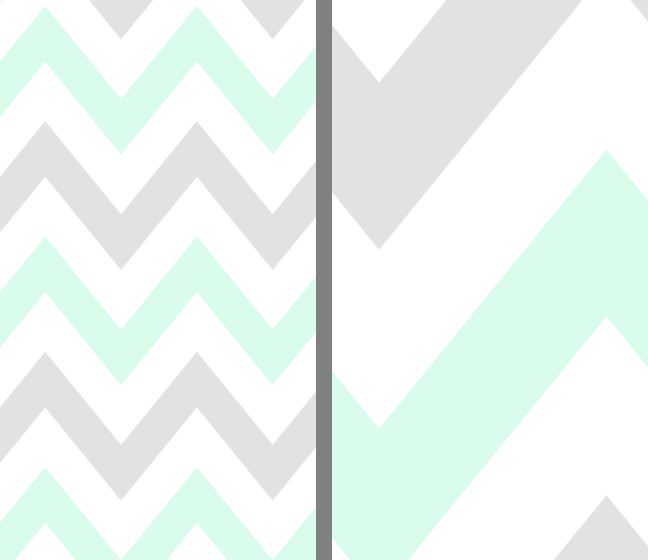
Left: the whole. Right: its middle third, enlarged.
Give the GLSL for this pattern, as a Shadertoy shader.

```glsl
// Triangle wave: 0 at each peak, 1 at each trough
float zigzag(float x) {
    return 2.0 * abs(fract(x + 0.5) - 0.5);
}

void mainImage(out vec4 fragColor, in vec2 fragCoord) {
    vec2 p = fragCoord / iResolution.y;
    float pixel = 1.0 / iResolution.y;

    // Depth below the centre line of the topmost mint stripe
    float depth = 1.0 - p.y - 0.0602 - 0.1662 * zigzag((p.x - 0.0807) / 0.2708);

    // Nearest stripe, and distance to its edge measured across the slope
    float spacing = 0.2059;
    float stripe = floor(depth / spacing + 0.5);
    float slope = 2.0 * 0.1662 / 0.2708;
    float edge = (abs(depth - stripe * spacing) - 0.0497) / sqrt(1.0 + slope * slope);

    // Mint and grey alternate on white
    vec3 mint = vec3(0.85, 0.99, 0.925);
    vec3 grey = vec3(0.885);
    vec3 ink = mix(mint, grey, mod(stripe, 2.0));
    float coverage = 1.0 - smoothstep(-0.8 * pixel, 0.8 * pixel, edge);

    fragColor = vec4(mix(vec3(1.0), ink, coverage), 1.0);
}
```
